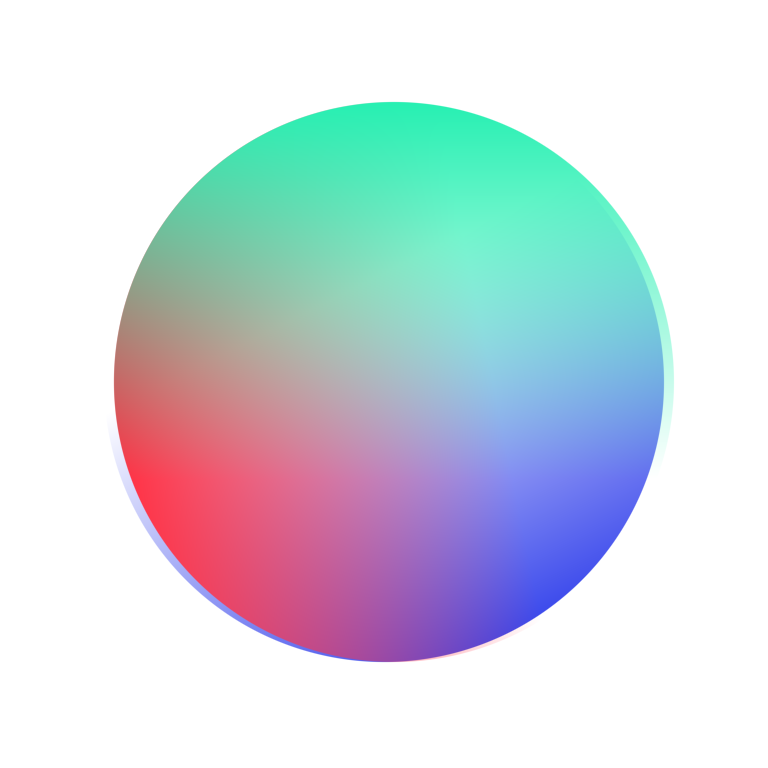
Give the GLSL for this background, as a three.js fragment shader.

```glsl
// A disc of blended colour on white: three equal circles, blue, red and green,
// are laid over each other. Each fades linearly from its rim to clear, and the
// blue one sits slightly to the left, which leaves thin tinted crescents.

varying vec2 vUv;

const vec3 PAPER = vec3(1.0);
const vec3 BLUE  = vec3(0.235, 0.290, 0.925);
const vec3 RED   = vec3(1.000, 0.200, 0.275);
const vec3 GREEN = vec3(0.150, 0.940, 0.698);

const vec2 BACK_CENTER  = vec2(0.5000, 0.5026);
const vec2 FRONT_CENTER = vec2(0.5130, 0.5026);
const float RADIUS = 0.3646;
const float FADE_LENGTH = 0.491;  // distance from the full rim to clear
const float EDGE_WIDTH = 0.002;

// Angles, counterclockwise from the right, at which each colour is strongest
const float BLUE_ANGLE  = -1.103;
const float RED_ANGLE   = -2.940;
const float GREEN_ANGLE = 1.571;

// Opacity of a disc that is solid at one side and fades across its face
float fadedDisc(vec2 p, vec2 center, float angle) {
  vec2 offset = p - center;
  vec2 strongSide = vec2(cos(angle), sin(angle));
  float fade = 1.0 - (RADIUS - dot(offset, strongSide)) / FADE_LENGTH;
  float halfEdge = 0.5 * EDGE_WIDTH;
  float cover = 1.0 - smoothstep(-halfEdge, halfEdge, length(offset) - RADIUS);
  return cover * clamp(fade, 0.0, 1.0);
}

void main() {
  // Layers from back to front
  vec3 color = PAPER;
  color = mix(color, BLUE, fadedDisc(vUv, BACK_CENTER, BLUE_ANGLE));
  color = mix(color, RED, fadedDisc(vUv, FRONT_CENTER, RED_ANGLE));
  color = mix(color, GREEN, fadedDisc(vUv, FRONT_CENTER, GREEN_ANGLE));
  gl_FragColor = vec4(color, 1.0);
}
```
